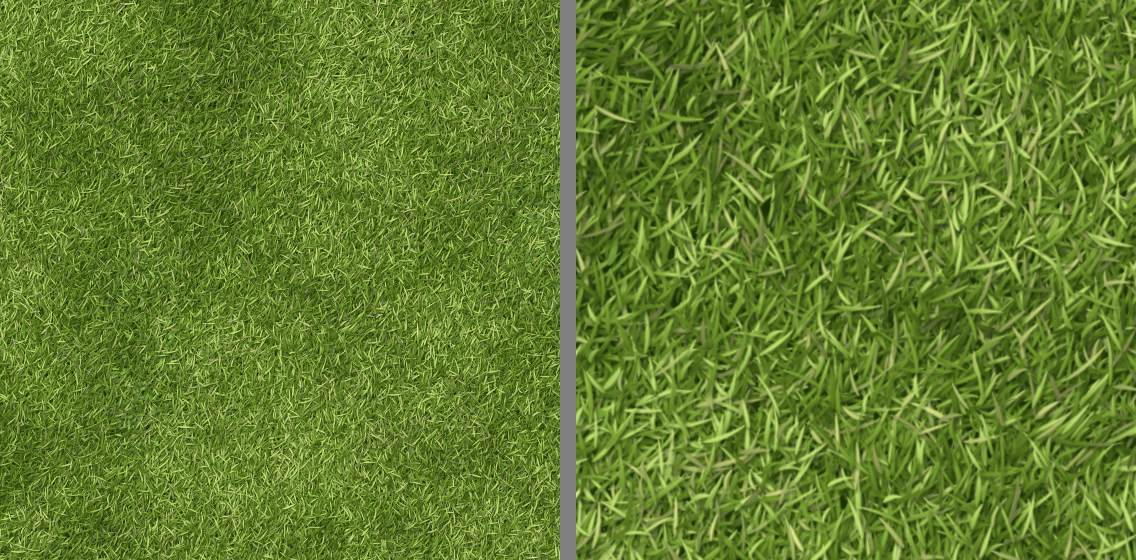
Left, the full canvas; right, a detail of the centre.
A three.js fragment shader for this texture:

```glsl
#define CELLS 58.0          // grid cells across the canvas, one blade in each
#define LAYERS 22           // stacked sheets of blades, deepest first
#define HALF_LENGTH 0.0148  // longest half blade
#define HALF_WIDTH 0.0018   // widest half blade
#define EDGE 0.0011         // softness of blade edges
#define LEAN 1.3            // mean blade direction in radians
#define SPREAD 1.75         // scatter around the mean direction
#define SHADOW 0.27         // strength of the shadow under a blade
#define DRY_SHARE 0.15      // share of straw-coloured blades
#define PATCHES 0.42        // strength of the broad light and dark patches

varying vec2 vUv;

const vec3 SOIL   = vec3(0.11, 0.185, 0.03);
const vec3 DEEP   = vec3(0.25, 0.36, 0.075);
const vec3 GREEN  = vec3(0.36, 0.485, 0.12);
const vec3 BRIGHT = vec3(0.46, 0.615, 0.18);
const vec3 PALE   = vec3(0.76, 0.88, 0.44);
const vec3 STRAW  = vec3(0.70, 0.73, 0.43);
const vec3 CLOVER = vec3(0.45, 0.64, 0.26);

vec4 hash4(vec2 p) {
  vec4 q = fract(p.xyxy * vec4(0.1031, 0.1030, 0.0973, 0.1099));
  q += dot(q, q.wzxy + 33.33);
  return fract((q.xxyz + q.yzzw) * q.zywx);
}

float noise(vec2 p) {
  vec2 i = floor(p);
  vec2 f = fract(p);
  f = f * f * (3.0 - 2.0 * f);
  float low  = mix(hash4(i).x, hash4(i + vec2(1.0, 0.0)).x, f.x);
  float high = mix(hash4(i + vec2(0.0, 1.0)).x, hash4(i + 1.0).x, f.x);
  return mix(low, high, f.y);
}

vec3 grassRamp(float s) {
  vec3 c = mix(SOIL, DEEP, smoothstep(0.0, 0.22, s));
  c = mix(c, GREEN, smoothstep(0.22, 0.45, s));
  c = mix(c, BRIGHT, smoothstep(0.45, 0.70, s));
  return mix(c, PALE, smoothstep(0.70, 1.05, s));
}

// Signed distance to a bent, tapering blade lying along x; size = half extents
float bladeDistance(vec2 p, vec2 size, float bend) {
  float t = p.x / size.x;
  float side = abs(p.y - bend * t * t);
  float taper = sqrt(max(1.0 - t * t, 0.0)) * (0.8 - 0.3 * t);
  return max(side - size.y * taper, abs(p.x) - size.x);
}

void main() {
  // Broad patches that vary light, direction, dryness and clover
  float light = 0.55 * noise(vUv * 5.0 + 3.0) + 0.45 * noise(vUv * 17.0 + 41.0) - 0.5;
  float turn = noise(vUv * 6.0 + 80.0) - 0.5;
  float dryness = DRY_SHARE * (0.4 + 1.2 * noise(vUv * 14.0 + 120.0));
  float cloverPatch = smoothstep(0.66, 0.9, noise(vUv * 4.0 + 160.0));

  vec3 color = SOIL * (0.8 + 0.6 * noise(vUv * 160.0));

  for (int layer = 0; layer < LAYERS; layer++) {
    float depth = float(layer) / float(LAYERS - 1);
    vec2 seed = vec2(17.0, 71.0) * float(layer + 1);
    vec2 grid = vUv * CELLS + hash4(seed).xy;
    vec2 cell = floor(grid);

    for (int j = -1; j <= 1; j++) {
      for (int i = -1; i <= 1; i++) {
        vec2 id = cell + vec2(float(i), float(j));
        vec4 place = hash4(id + seed);
        vec4 look = hash4(id + seed + 357.0);

        // Place and shape of the blade
        vec2 p = (grid - id - place.xy) / CELLS;
        float angle = LEAN + SPREAD * (place.z + look.x - 1.0) + turn;
        vec2 along = vec2(cos(angle), sin(angle));
        mat2 toBlade = mat2(along.x, -along.y, along.y, along.x);
        vec2 size = vec2(HALF_LENGTH, HALF_WIDTH) * mix(vec2(0.4, 0.6), vec2(1.0), look.yz);
        float leaf = step(0.86, place.w) * cloverPatch;
        size *= mix(vec2(1.0), vec2(0.45, 2.2), leaf);
        float bend = 0.0035 * (look.y - 0.5);

        // Soft shadow to the lower right, then the blade over it
        vec2 q = toBlade * p;
        float under = bladeDistance(toBlade * (p - vec2(0.0011, -0.0016)), size, bend);
        color = mix(color, SOIL, SHADOW * (1.0 - smoothstep(-0.001, 0.0022, under)));

        float tip = clamp(q.x / size.x, -1.0, 1.0);
        float ridge = clamp((q.y - bend * tip * tip) / size.y, -1.0, 1.0);
        float shade = 0.74 * look.w + 0.32 * depth + 0.01;
        shade += 0.13 * tip + 0.04 * ridge + PATCHES * light;

        vec3 blade = grassRamp(shade);
        float dry = step(place.w, dryness);
        blade = mix(blade, STRAW * (0.5 + 0.65 * shade), dry * 0.85);
        blade = mix(blade, CLOVER * (0.6 + 0.5 * shade), leaf);

        float cover = 1.0 - smoothstep(-EDGE, EDGE, bladeDistance(q, size, bend));
        color = mix(color, blade, cover);
      }
    }
  }

  gl_FragColor = vec4(color, 1.0);
}
```
